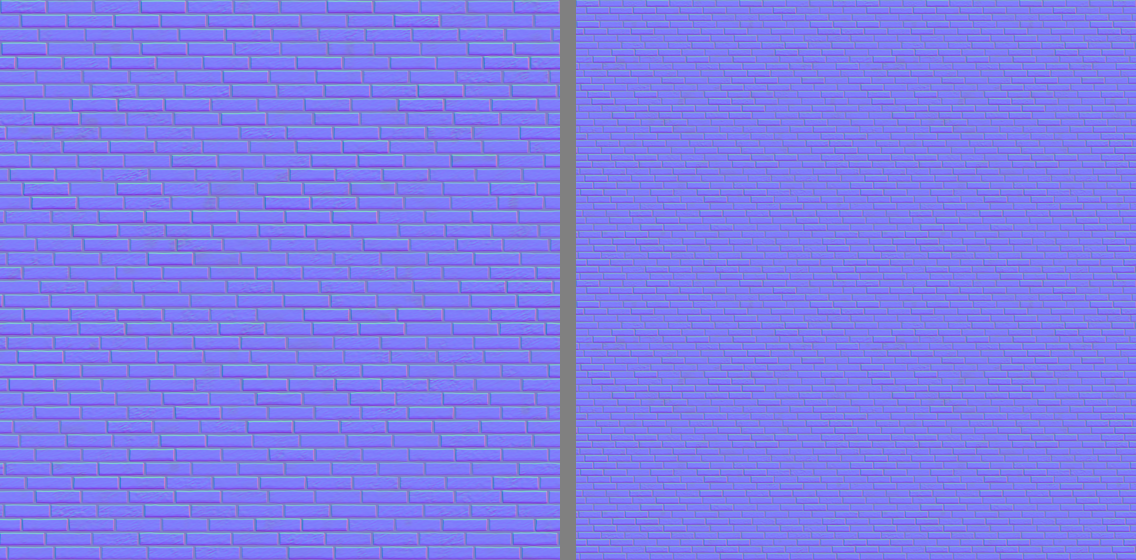
Left: one tile. Right: repeated 2 by 2.
Write a Shadertoy shader that draws this texture map.

```glsl
// Tiling tangent-space normal map of a worn running-bond brick wall.

const vec2 GRID = vec2(12.0, 40.0);              // bricks across, courses up
const vec2 BRICK = vec2(GRID.y / GRID.x, 1.0);   // cell size in course heights
const float MORTAR_HALF = 0.05;
const float CORNER = 0.09;
const float MORTAR_SHADE = 0.58;
const int SAMPLES = 3;

float hash(vec2 p, float seed) {
    vec3 q = fract(vec3(p.xyx + seed) * vec3(0.1031, 0.1030, 0.0973));
    q += dot(q, q.yzx + 33.33);
    return fract((q.x + q.y) * q.z);
}

// Value noise in -1..1 that wraps after a whole number of lattice cells.
float wrapNoise(vec2 p, vec2 period, float seed) {
    vec2 i = floor(p);
    vec2 f = p - i;
    f = f * f * (3.0 - 2.0 * f);
    vec2 a = mod(i, period);
    vec2 b = mod(i + 1.0, period);
    float low = mix(hash(a, seed), hash(vec2(b.x, a.y), seed), f.x);
    float high = mix(hash(vec2(a.x, b.y), seed), hash(b, seed), f.x);
    return 2.0 * mix(low, high, f.y) - 1.0;
}

float roundedBox(vec2 p, vec2 halfSize, float radius) {
    vec2 q = abs(p) - halfSize + radius;
    return length(max(q, 0.0)) + min(max(q.x, q.y), 0.0) - radius;
}

// Each course steps on by about a third of a brick, with some jitter.
float courseShift(float course) {
    float fromTop = GRID.y - 1.0 - course;
    return fract(0.04 + fromTop * 0.338 + 0.26 * (hash(vec2(course, 3.0), 5.0) - 0.5));
}

// x: height in course units, y: brick coverage, z: dullness
vec3 wallSurface(vec2 uv) {
    vec2 cell = uv * GRID;
    float course = mod(floor(cell.y), GRID.y);
    cell.x -= courseShift(course);
    vec2 id = vec2(mod(floor(cell.x), GRID.x), course);
    vec2 p = (fract(cell) - 0.5) * BRICK;

    // Uneven hand-cut edges, slightly different brick sizes
    vec2 coarse = vec2(44.0, 40.0);
    vec2 fine = vec2(130.0, 90.0);
    float wobble = 0.030 * wrapNoise(uv * coarse, coarse, 11.0)
                 + 0.020 * wrapNoise(uv * fine, fine, 23.0);
    vec2 halfSize = 0.5 * BRICK - MORTAR_HALF - 0.02 * vec2(hash(id, 7.0), hash(id, 9.0));
    float d = roundedBox(p, halfSize, CORNER) + 0.7 * wobble;
    float rim = 1.0 - smoothstep(-0.085, 0.02, d);
    // The lower edge is worn to a softer, wider slope
    float fromBottom = p.y + halfSize.y - 1.4 * wobble;
    float worn = mix(0.62, 1.0, smoothstep(0.02, 0.22, fromBottom));

    // Face relief: short chisel marks and pits, stronger on rough bricks
    vec2 marks = vec2(110.0, 190.0);
    vec2 pits = vec2(230.0, 260.0);
    vec2 patches = vec2(48.0, 60.0);
    float patchy = smoothstep(0.0, 0.8, wrapNoise(uv * patches, patches, 37.0));
    float rough = hash(id, 41.0);
    float strength = 0.003 + 0.010 * patchy * rough + 0.005 * rough * rough * rough;
    float relief = wrapNoise(vec2(uv.x + uv.y, 2.0 * uv.y - uv.x) * marks, marks, 53.0)
                 + 0.5 * wrapNoise(uv * pits, pits, 61.0);

    float prominence = hash(id, 71.0);
    float depth = mix(0.032, 0.078, prominence * prominence);
    float dull = patchy * (0.06 + 0.14 * smoothstep(0.8, 1.0, hash(id, 83.0)));
    return vec3(rim * (depth * worn + strength * relief), rim, dull);
}

vec3 wallNormal(vec2 uv) {
    float e = 0.0006;
    vec3 here = wallSurface(uv);
    float dx = wallSurface(uv + vec2(e, 0.0)).x - wallSurface(uv - vec2(e, 0.0)).x;
    float dy = wallSurface(uv + vec2(0.0, e)).x - wallSurface(uv - vec2(0.0, e)).x;
    vec2 slope = vec2(0.8 * dx, dy) / (2.0 * e * GRID.y);
    vec3 n = normalize(vec3(-slope - vec2(0.0, 0.015), 1.0));
    // Recesses and dull patches have a shortened vector
    n.z *= mix(MORTAR_SHADE, 0.97, here.y);
    n.z *= 1.0 - here.z;
    return n;
}

void mainImage(out vec4 fragColor, in vec2 fragCoord) {
    vec3 sum = vec3(0.0);
    for (int j = 0; j < SAMPLES; j++) {
        for (int i = 0; i < SAMPLES; i++) {
            vec2 offset = (vec2(i, j) + 0.5) / float(SAMPLES) - 0.5;
            sum += wallNormal((fragCoord + offset) / iResolution.xy);
        }
    }
    vec3 normal = sum / float(SAMPLES * SAMPLES);
    fragColor = vec4(0.5 + 0.5 * normal, 1.0);
}
```
